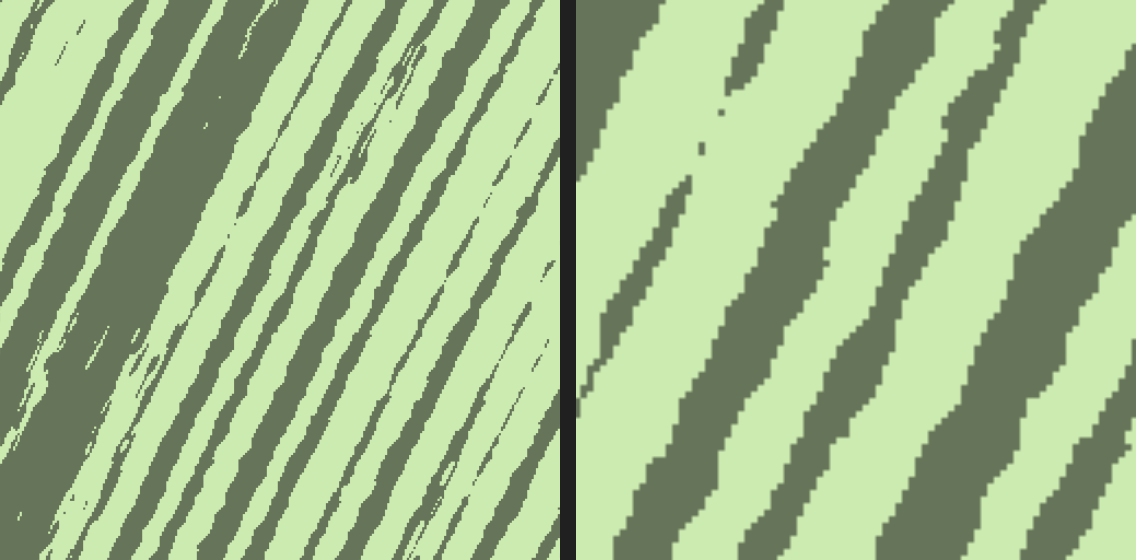
Left, the full canvas; right, a detail of the centre.
Give the GLSL for this pattern, as a Shadertoy shader.

```glsl
// Slanted two-tone bands with ragged, stair-stepped edges, like weathered bark.
// Each slanted lane holds one band of varying width that thins upward; noise
// roughens and frays its edges, and a coarse grid gives the blocky outline.

#define LANE 0.083      // spacing of the bands
#define SLOPE 0.455     // sideways lean per unit of height at the left
#define FAN 0.06        // extra lean towards the right
#define GRID 256.0      // blocks along the canvas height
#define SHARP 2.0       // crispness of the block borders
#define JITTER 0.3      // random shift of a band in its lane
#define TAPER 0.3       // strongest thinning towards the top
#define ROUGH 0.12      // edge wobble, in lanes
#define FRAY 0.6        // strength of the loose strands
#define BLOCK_HALF 0.44 // half width of bands in the heavy group

const vec3 PALE_GREEN = vec3(0.80, 0.92, 0.69);
const vec3 MOSS_GREY = vec3(0.40, 0.46, 0.35);

float hash(vec2 p) {
    return fract(sin(dot(p, vec2(127.1, 311.7))) * 43758.5453);
}

float noise(vec2 p) {
    vec2 i = floor(p), f = fract(p);
    f = f * f * (3.0 - 2.0 * f);
    return mix(mix(hash(i), hash(i + vec2(1, 0)), f.x),
               mix(hash(i + vec2(0, 1)), hash(i + vec2(1, 1)), f.x), f.y);
}

// Half width of one band, in lanes, at the given height
float bandHalfWidth(float id, float height) {
    float thinning = hash(vec2(id, 7.0));
    float spread = fract(id * 0.618 + 0.5);
    float halfWidth = 0.06 + 0.26 * spread - TAPER * thinning * thinning * height;
    // Three neighbouring lanes form the heavy group
    return abs(id + 1.0) < 1.5 ? BLOCK_HALF : halfWidth;
}

// Depth inside the nearest band, in lanes; positive is dark
float bandDepth(vec2 lane) {
    float depth = -1.0;
    for (float k = -1.0; k <= 1.0; k++) {
        float id = floor(lane.x) + k;
        float centre = id + 0.5 + JITTER * (hash(vec2(id, 3.0)) - 0.5);
        depth = max(depth, bandHalfWidth(id, lane.y) - abs(lane.x - centre));
    }
    return depth;
}

// 1 on a dark band, 0 on the ground
float darkness(vec2 p) {
    vec2 lane = vec2((p.x - p.y * (SLOPE + FAN * p.x)) / LANE, p.y);
    float depth = bandDepth(lane);

    // Wobble and fine jags along the edges
    depth += ROUGH * (noise(lane * vec2(5.0, 40.0)) - 0.5);
    depth += 0.6 * ROUGH * (noise(lane * vec2(9.0, 110.0) + 31.0) - 0.5);

    // Patches where the edges split into strands
    float patchy = smoothstep(0.62, 0.88, noise(lane * vec2(0.9, 3.0) + 17.0));
    float strand = noise(lane * vec2(14.0, 20.0) + 53.0) - 0.5;
    depth += FRAY * patchy * strand;

    return step(0.0, depth);
}

void mainImage(out vec4 fragColor, in vec2 fragCoord) {
    // Blend the four nearest blocks over a narrow border
    vec2 g = fragCoord / iResolution.y * GRID - 0.5;
    vec2 i = floor(g) + 0.5;
    vec2 f = clamp((fract(g) - 0.5) * SHARP + 0.5, 0.0, 1.0);
    float low = mix(darkness(i / GRID), darkness((i + vec2(1, 0)) / GRID), f.x);
    float high = mix(darkness((i + vec2(0, 1)) / GRID), darkness((i + vec2(1, 1)) / GRID), f.x);

    fragColor = vec4(mix(PALE_GREEN, MOSS_GREY, mix(low, high, f.y)), 1.0);
}
```
